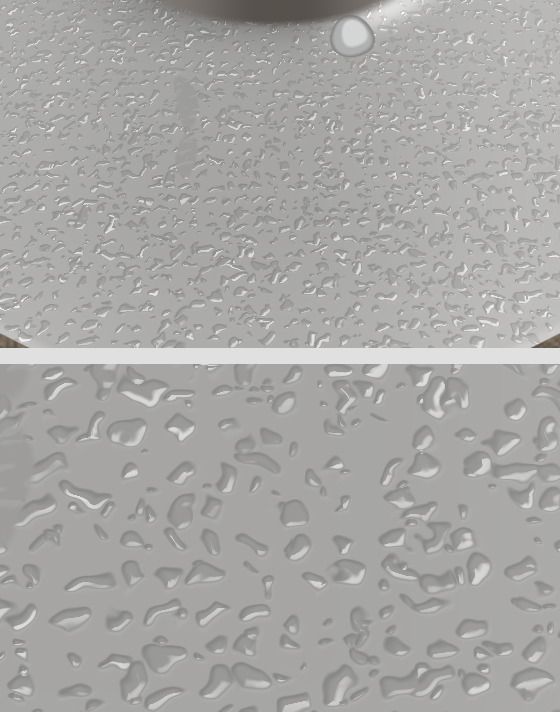
Top: the whole. Bottom: its middle third, enlarged.
Reproduce this texture procedurally as a Shadertoy shader.

```glsl
#define DROP_DENSITY 18.0
#define FORESHORTEN 0.65
#define WARP 0.20
#define MERGE 0.09
#define BODY_SHADE 0.925
#define EDGE_DARK 0.085
#define GLINT 0.25
#define LIGHT_DIR vec2(0.50, -0.87)

float hash(vec2 p) {
    vec3 a = fract(p.xyx * vec3(0.1031, 0.1030, 0.0973));
    a += dot(a, a.yzx + 33.33);
    return fract((a.x + a.y) * a.z);
}

float noise(vec2 p) {
    vec2 i = floor(p), f = fract(p);
    f = f * f * (3.0 - 2.0 * f);
    return mix(mix(hash(i), hash(i + vec2(1, 0)), f.x),
               mix(hash(i + vec2(0, 1)), hash(i + 1.0), f.x), f.y);
}

float smoothUnion(float a, float b, float k) {
    float h = max(k - abs(a - b), 0.0) / k;
    return min(a, b) - h * h * k * 0.25;
}

// Distance to one jittered capsule per cell, merged where they touch
float dropLayer(vec2 q, float presence, float stretch) {
    vec2 cell = floor(q);
    float d = 1.0;
    for (int y = -1; y <= 1; y++)
    for (int x = -1; x <= 1; x++) {
        vec2 id = cell + vec2(x, y);
        if (hash(id + 71.0) > presence) continue;
        vec2 jitter = vec2(hash(id + 5.0), hash(id + 19.0));
        vec2 v = q - id - 0.5 - 0.6 * (jitter - 0.5);
        float angle = 0.5 + 2.2 * (hash(id + 37.0) - 0.5);
        vec2 axis = vec2(cos(angle), sin(angle));
        float halfLength = stretch * pow(hash(id + 91.0), 2.0);
        float along = clamp(dot(v, axis), -halfLength, halfLength);
        float radius = mix(0.17, 0.30, hash(id + 53.0));
        d = smoothUnion(d, length(v - axis * along) - radius, MERGE);
    }
    return d;
}

float drops(vec2 q) {
    vec2 wobble = vec2(noise(q * 2.3), noise(q * 2.3 + 40.0)) - 0.5;
    q += 2.0 * WARP * wobble;
    float large = dropLayer(q, 0.94, 0.36);
    float fine = dropLayer(q * 2.0 + 13.7, 0.26, 0.1) / 2.0;
    return min(large, fine);
}

float ellipse(vec2 p, vec2 center, vec2 radius) {
    return (length((p - center) / radius) - 1.0) * min(radius.x, radius.y);
}

// Plate with a soft light gradient
vec3 plate(vec2 p, float aspect) {
    float u = p.x / aspect;
    float shade = 0.65 + 0.075 * smoothstep(0.5, 1.0, u);
    shade += 0.03 * smoothstep(0.35, 0.0, u) + 0.025 * smoothstep(0.4, 0.0, p.y);
    return shade * vec3(1.0, 0.997, 0.988);
}

void mainImage(out vec4 fragColor, in vec2 fragCoord) {
    float aspect = iResolution.x / iResolution.y;
    vec2 p = fragCoord / iResolution.y;
    float mid = aspect * 0.5, px = 1.0 / iResolution.y;
    vec3 color = plate(p, aspect);

    // Shadow and bright reflection around the bowl
    float bowl = ellipse(p, vec2(mid - 0.02, 1.06), vec2(0.37, 0.13));
    color -= 0.14 * exp(-max(bowl, 0.0) * 20.0) * smoothstep(mid + 0.3, mid, p.x);
    vec2 glow = p - vec2(mid + 0.32, 0.975);
    glow = vec2(glow.x * 0.9 + glow.y * 0.4, glow.y * 0.9 - glow.x * 0.4);
    color += 0.20 * exp(-dot(glow * vec2(7, 24), glow * vec2(7, 24)));

    // Flat puddles
    vec2 bent = p + 0.03 * (vec2(noise(p * 14.0), noise(p * 14.0 + 8.0)) - 0.5);
    float puddle = min(ellipse(bent, vec2(mid - 0.28, 0.70), vec2(0.030, 0.070)),
                       ellipse(bent, vec2(mid - 0.28, 0.55), vec2(0.030, 0.060)));
    float wet = smoothstep(0.004, -0.004, puddle);
    color *= 1.0 - 0.055 * wet;

    // Beads of water, shrinking with distance
    float scale = DROP_DENSITY * (1.0 + FORESHORTEN * p.y);
    vec2 q = vec2((p.x - mid) * scale,
                  DROP_DENSITY * 1.2 * (p.y + 0.5 * FORESHORTEN * p.y * p.y)) + 60.0;
    float d = drops(q), e = 0.07, aa = 0.03 + 0.7 * scale * px;
    vec2 slope = vec2(drops(q + vec2(e, 0)), drops(q + vec2(0, e))) - d;
    float facing = dot(slope / (length(slope) + 0.01), LIGHT_DIR);
    float body = smoothstep(aa, -aa, d) * (1.0 - wet);
    float rim = smoothstep(0.17, 0.0, -d);
    float band = smoothstep(0.0, 0.07, -d) * smoothstep(0.27, 0.13, -d);
    float variation = noise(q * 1.1 + 3.0) - 0.5;
    float glint = band * smoothstep(0.2, 0.65, facing + 0.9 * variation);
    float contrast = mix(1.0, 0.6, smoothstep(0.45, 1.0, p.y));
    vec3 water = color * mix(1.0, BODY_SHADE, contrast);
    water -= EDGE_DARK * contrast * rim * (0.35 + 0.65 * smoothstep(0.3, -0.8, facing));
    water += GLINT * (0.75 + 0.8 * variation) * glint;
    color += 0.03 * smoothstep(0.15, 0.0, d) * smoothstep(0.1, 0.9, facing);
    color = mix(color, water, body);

    // Large bead beside the bowl
    vec2 beadCenter = vec2(mid + 0.21, 0.895);
    float bead = ellipse(bent, beadCenter, vec2(0.058, 0.054));
    vec3 beadColor = vec3(0.69) - 0.17 * smoothstep(-0.014, 0.0, bead);
    float window = ellipse(bent, beadCenter + vec2(0.008, 0.008), vec2(0.032, 0.030));
    beadColor = mix(beadColor, vec3(0.83, 0.84, 0.84), smoothstep(0.005, -0.005, window));
    color = mix(color, beadColor, smoothstep(px, -px, bead));

    // Bowl
    vec3 bowlColor = mix(vec3(0.34, 0.32, 0.30), vec3(0.48, 0.46, 0.44),
                         smoothstep(0.05, 0.32, abs(p.x - mid)));
    color = mix(color, bowlColor, smoothstep(0.014, -0.014, bowl));

    // Plate rim and the ground past the corners
    float edge = p.y - 0.5 * (abs(p.x - mid) - 0.72);
    color += 0.05 * smoothstep(0.045, 0.01, edge);
    vec3 ground = vec3(0.44, 0.40, 0.34) * (0.8 + 0.4 * noise(p * 90.0));
    color = mix(color, ground, smoothstep(px, -px, edge));

    fragColor = vec4(clamp(color, 0.0, 1.0), 1.0);
}
```
